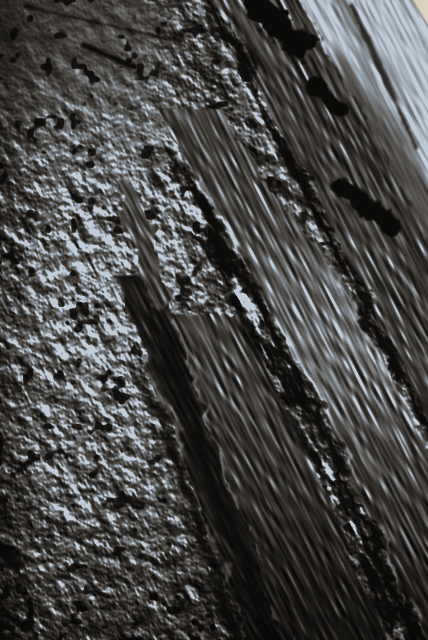
A Shadertoy shader for this texture:

```glsl
float hash(vec2 p) {
    vec3 a = fract(p.xyx * 0.1031);
    a += dot(a, a.yzx + 33.33);
    return fract((a.x + a.y) * a.z);
}

float noise(vec2 p) {
    vec2 i = floor(p), f = fract(p);
    f = f * f * (3.0 - 2.0 * f);
    return mix(mix(hash(i), hash(i + vec2(1, 0)), f.x),
               mix(hash(i + vec2(0, 1)), hash(i + vec2(1, 1)), f.x), f.y);
}

float fbm(vec2 p) {
    float sum = 0.0, gain = 0.57;
    for (int i = 0; i < 3; i++) {
        sum += gain * noise(p);
        p = p * 2.03 + 17.3;
        gain *= 0.5;
    }
    return sum;
}

float inside(float d) { return smoothstep(-0.003, 0.003, d); }

float line(float d, float width) { return exp(-d * d / (width * width)); }

// Ragged gouge between two points
float groove(vec2 p, vec2 a, vec2 b, float width) {
    vec2 ab = b - a;
    float along = clamp(dot(p - a, ab) / dot(ab, ab), 0.0, 1.0);
    float ragged = width * (1.8 * fbm(p * 48.0) - 0.9);
    return smoothstep(-0.004, 0.004, width - length(p - a - ab * along) + ragged);
}

// Horizontal distances to the four diagonal seams, left to right
vec4 seamDistances(vec2 p) {
    float t = 1.0 - p.y, u = t - 0.234;
    float ragged = 0.03 * (fbm(p * 24.0) - 0.5) + 0.007 * (noise(p * 115.0) - 0.5);
    return p.x + ragged - vec4(0.169 + 0.362 * (t - 0.39),
                               0.247 + 0.62 * u - 0.16 * u * u,
                               0.365 + 0.505 * (t - 0.078),
                               0.469 + 0.545 * t);
}

// Surface height: grainy plaster, trowelled clay, torn ridges
float relief(vec2 q, float trowelled, float torn) {
    float grain = fbm(q * vec2(68, 52));
    float strokes = 0.3 * noise(q * vec2(150, 36)) + 0.14 * noise(q * vec2(230, 16));
    return mix(grain, strokes, trowelled) + 2.2 * torn * fbm(q * vec2(42, 10));
}

void mainImage(out vec4 fragColor, in vec2 fragCoord) {
    vec2 p = fragCoord / iResolution.y;
    vec2 q = vec2(dot(p, vec2(0.89, 0.45)), dot(p, vec2(0.45, -0.89)));
    float t = 1.0 - p.y;
    vec4 seam = seamDistances(p);

    // Zones
    float stripMargin = mix(0.07, 0.015, smoothstep(0.15, 0.5, t));
    float strip = inside(seam.y - 0.032) * inside(-seam.z - stripMargin) * inside(t - 0.17);
    float slabTop = t - 0.48 - 0.02 * fbm(p * 30.0);
    float slab = inside(seam.x - 0.06) * inside(-seam.y - 0.025) * inside(slabTop);
    float ledge = inside(seam.x) * inside(0.06 - seam.x) * inside(t - 0.43);
    float sliver = groove(p, vec2(0.205, 0.7), vec2(0.245, 0.54), 0.018);
    float shoulder = inside(seam.z - 0.015);
    float gloss = inside(seam.w) * (1.0 - smoothstep(0.38, 0.58, t));
    float trowelled = max(max(max(strip, slab), max(ledge, sliver)), shoulder);
    float sand = 1.0 - trowelled;
    float torn = max(line(seam.y, 0.035) * smoothstep(0.18, 0.28, t), line(seam.z, 0.02));

    // Base tone of every zone
    vec2 fromGlow = (p - vec2(0.17, 0.52)) / vec2(0.2, 0.4);
    float tone = 0.2 + 0.21 * exp(-dot(fromGlow, fromGlow));
    tone *= 0.7 + 0.6 * fbm(q * vec2(16, 5));
    tone += 0.14 * line(length((p - vec2(0.26, 0.63)) * vec2(1.6, 1)), 0.12) * sand;
    tone = mix(tone, 0.22 - 0.1 * smoothstep(0.5, 0.95, t), slab);
    tone = mix(tone, 0.09, ledge);
    tone = mix(tone, 0.24, sliver);
    float sheen = 0.23 + 0.15 * line(t - 0.52, 0.13) - 0.09 * smoothstep(0.65, 0.95, t);
    tone = mix(tone, sheen, strip);
    tone = mix(tone, 0.1 + 0.24 * fbm(q * vec2(24, 4)), shoulder);
    float shine = smoothstep(0.34, 0.62, fbm(q * vec2(19, 2.5) + 4.0));
    tone = mix(tone, mix(0.28, 0.68, shine), gloss);

    // Raking light, softer where the surface is calm
    vec2 toLight = vec2(0.8, -0.6) * 0.003;
    float slope = relief(q, trowelled, torn) - relief(q + toLight, trowelled, torn);
    float calm = (1.0 - smoothstep(0.06, 0.36, t)) * sand * (1.0 - smoothstep(0.2, 0.3, p.x));
    tone *= exp(9.0 * slope * (1.0 - 0.65 * calm) * (1.0 - 0.7 * gloss));

    // Wet rims beside the seams
    float broken = smoothstep(0.35, 0.65, noise(q * vec2(60, 32)));
    float rims = line(seam.x - 0.002, 0.004) * smoothstep(0.5, 0.65, t)
               + line(seam.x - 0.06, 0.003) * smoothstep(0.5, 0.6, t)
               + line(seam.y - 0.034, 0.004) * smoothstep(0.22, 0.32, t)
               + line(seam.z + 0.018, 0.005);
    tone += 0.26 * rims * broken;

    // Shadows, pits and gouges
    float shade = 0.9 * line(seam.x + 0.014, 0.013) * smoothstep(0.52, 0.65, t);
    shade = max(shade, line(seam.x - 0.035, 0.018) * smoothstep(0.42, 0.55, t) * 0.8);
    shade = max(shade, line(seam.y - 0.016, 0.011) * smoothstep(0.2, 0.3, t));
    shade = max(shade, line(seam.y + 0.016, 0.007) * smoothstep(0.2, 0.3, t) * broken);
    shade = max(shade, line(seam.z, 0.008) * (0.5 + 0.5 * broken));
    shade = max(shade, torn * smoothstep(0.48, 0.6, fbm(q * vec2(48, 13) + 9.0)));
    float pits = 0.6 * noise(p * 42.0 + 3.0) + 0.4 * noise(p * 105.0);
    shade = max(shade, smoothstep(0.66, 0.78, pits) * sand * 0.9);
    shade = max(shade, groove(p, vec2(0.41, 0.99), vec2(0.47, 0.92), 0.022));
    shade = max(shade, groove(p, vec2(0.49, 0.87), vec2(0.53, 0.825), 0.011));
    shade = max(shade, groove(p, vec2(0.53, 0.71), vec2(0.61, 0.645), 0.014));
    shade = max(shade, groove(p, vec2(0.55, 0.99), vec2(0.65, 0.77), 0.004) * 0.8);
    shade = max(shade, groove(p, vec2(0.04, 0.99), vec2(0.28, 0.935), 0.003) * 0.8);
    shade = max(shade, groove(p, vec2(0.13, 0.93), vec2(0.21, 0.895), 0.004));
    tone = mix(tone, 0.035, clamp(shade, 0.0, 1.0));

    // Darkened borders and bright far corner
    tone *= mix(0.5, 1.0, smoothstep(-0.02, 0.09, p.x));
    tone *= 1.0 - 0.45 * smoothstep(0.75, 1.05, t);
    tone = clamp(tone * 1.08, 0.03, 0.8);
    vec3 tint = mix(vec3(1.07, 1.0, 0.91), vec3(0.94, 1.0, 1.06), smoothstep(0.12, 0.62, tone));
    float corner = inside(p.x - 0.645 - 0.6 * t);
    fragColor = vec4(mix(tone * tint, vec3(0.86, 0.82, 0.75), corner), 1.0);
}
```
